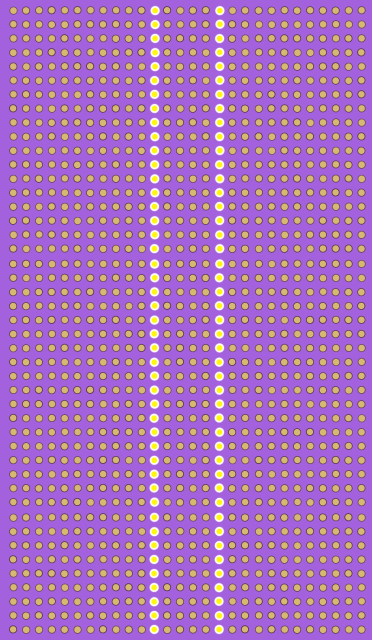
Reproduce this pattern procedurally as a Shadertoy shader.

```glsl
// Grid of 28 by 45 outlined tan dots on violet, with two columns of glowing yellow dots.

// Sine-free hash: two values in 0..1 per cell
vec2 hash2(vec2 p) {
    vec3 q = fract(p.xyx * vec3(0.1031, 0.1030, 0.0973));
    q += dot(q, q.yzx + 33.33);
    return fract((q.xx + q.yz) * q.zy);
}

// Antialiased coverage of a disc
float disc(float dist, float radius, float pixel) {
    return clamp(0.5 + (radius - dist) / pixel, 0.0, 1.0);
}

void mainImage(out vec4 fragColor, in vec2 fragCoord) {
    // Canvas is 768 units high, y runs downward
    float pixel = 768.0 / iResolution.y;
    vec2 p = vec2(fragCoord.x, iResolution.y - fragCoord.y) * pixel;

    // Column index, with slightly wider gaps before columns 16 and 19
    float col = clamp(round((p.x - 16.0) / 15.48), 0.0, 27.0);
    float centerX = 16.0 + 15.4 * col + step(15.5, col) + step(18.5, col);

    // Rows come in blocks of 18 with a wider gap between blocks
    float block = clamp(floor((p.y - 3.5) / 304.2), 0.0, 2.0);
    float blockTop = 12.5 + 304.2 * block;
    float lastRow = block > 1.5 ? 8.0 : 17.0;
    float row = clamp(round((p.y - blockTop) / 16.82), 0.0, lastRow);
    float centerY = blockTop + 16.82 * row;

    // Small placement wobble, and a slight lean of the lit columns
    vec2 rnd = hash2(vec2(col, row + 18.0 * block) + 1.0);
    bool lit = col == 11.0 || col == 16.0;
    vec2 center = vec2(centerX, centerY) + (rnd - 0.5) * 0.6;
    if (lit) center.x += 0.5 - p.y / 768.0;
    float dist = length(p - center);

    vec3 color = vec3(0.64, 0.38, 0.87);
    if (lit) {
        // Soft halo, white ring, yellow core
        color = mix(color, vec3(1.0, 0.96, 0.95), 0.4 * smoothstep(6.8, 4.8, dist));
        color = mix(color, vec3(1.0, 0.99, 0.95), disc(dist, 5.3, pixel));
        color = mix(color, vec3(1.0, 0.97, 0.06), disc(dist, 3.3, pixel));
    } else {
        // Dark outline of uneven strength, tan fill
        vec3 outline = mix(vec3(0.32, 0.20, 0.28), vec3(0.42, 0.29, 0.36), rnd.x);
        color = mix(color, outline, disc(dist, 4.8, pixel));
        color = mix(color, vec3(0.84, 0.72, 0.44), disc(dist, 3.8 + 0.2 * rnd.y, pixel));
    }
    fragColor = vec4(color, 1.0);
}
```
